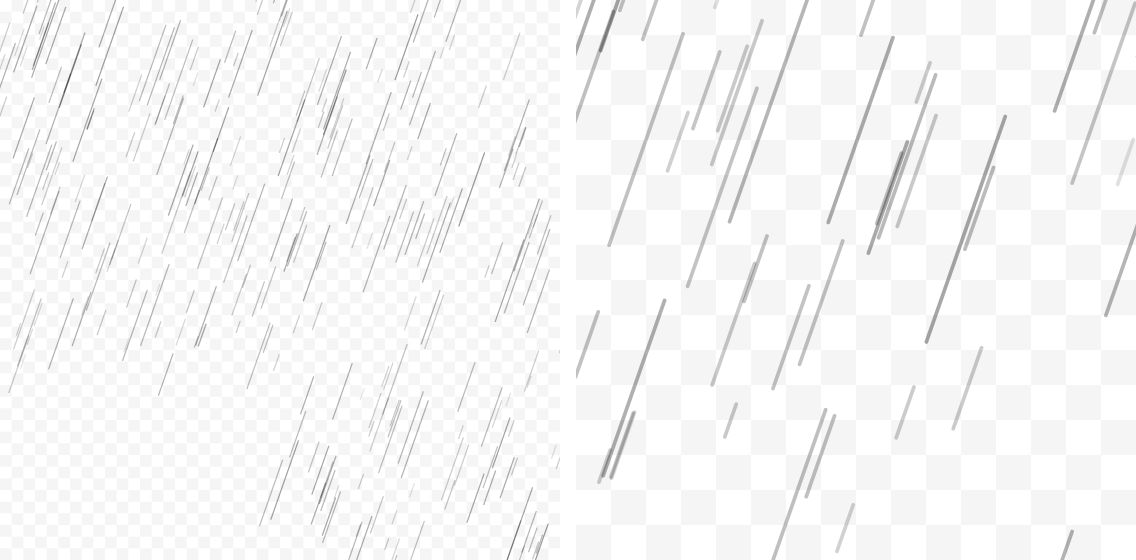
Left: the whole. Right: its middle third, enlarged.
A Shadertoy shader for this pattern:

```glsl
const float PI = 3.14159265;

vec4 hash4(float n) {
    vec4 p = fract(n * vec4(0.1031, 0.1030, 0.0973, 0.1099) + 0.37);
    p += dot(p, p.wzxy + 33.33);
    return fract((p.xxyz + p.yzzw) * p.zywx);
}

float segmentDistance(vec2 p, vec2 axis, float halfLength) {
    float along = clamp(dot(p, axis), -halfLength, halfLength);
    return length(p - axis * along);
}

// Soft checkerboard: +1 on tinted cells, -1 on white ones
float checker(vec2 p, float cells, float pixel) {
    vec2 wave = sin(PI * cells * p) / (PI * cells * pixel);
    vec2 side = clamp(wave * 2.0, -1.0, 1.0);
    return side.x * side.y;
}

bool inHollow(vec2 p) {
    return length((p - vec2(0.29, 0.13)) / vec2(0.30, 0.24)) < 1.0
        || length((p - vec2(0.86, 0.42)) / vec2(0.17, 0.09)) < 1.0;
}

// Light left over after all rain streaks, gathered in loose showers
float rain(vec2 p, float pixel) {
    vec2 axis = normalize(vec2(0.35, 1.0));
    float light = 1.0;
    for (int i = 0; i < 46; i++) {
        float id = float(i);
        vec2 centre = fract(id * vec2(0.7549, 0.5698) + vec2(0.13, 0.61));
        if (inHollow(centre)) continue;
        vec4 shower = hash4(id + 7.0);
        float spread = mix(0.04, 0.17, shower.x);

        for (int j = 0; j < 8; j++) {
            float key = id * 8.0 + float(j);
            vec4 place = hash4(key + 101.0);
            vec4 look = hash4(key + 613.0);
            vec2 offset = (place.xy + place.zw - 1.0) * spread * vec2(0.9, 1.2);
            float size = pow(look.x, 1.5);
            float halfLength = 0.5 * mix(0.02, 0.16, size);
            float d = segmentDistance(p - centre - offset, axis, halfLength);
            float cover = clamp(0.5 + (0.0011 - d) / pixel, 0.0, 1.0);

            // Long streaks are darker, short ones fade out
            float ink = mix(0.1, 0.44, clamp(0.65 * sqrt(size) + 0.45 * look.y, 0.0, 1.0));
            light *= 1.0 - cover * ink * mix(0.65, 1.0, shower.y);
        }
    }
    return light;
}

void mainImage(out vec4 fragColor, in vec2 fragCoord) {
    float pixel = 1.0 / iResolution.y;
    vec2 p = fragCoord * pixel;
    float backdrop = 0.98 - 0.02 * checker(p, 48.0, pixel);
    fragColor = vec4(vec3(backdrop * rain(p, pixel)), 1.0);
}
```
